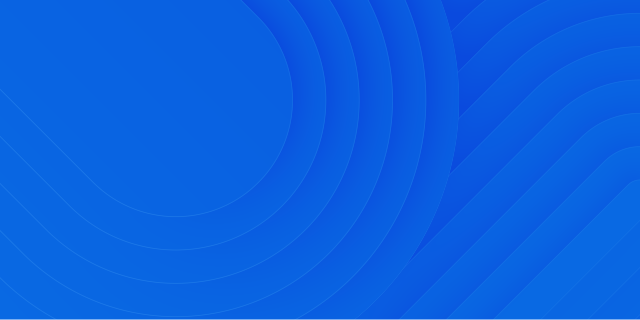
Give the GLSL for this background, as a Shadertoy shader.

```glsl
// Two nested sets of rounded diagonal bands in blue, with soft shadows and fine rims.

#define LIGHT_BLUE vec3(0.035, 0.42, 0.89)
#define DEEP_BLUE vec3(0.04, 0.29, 0.87)
#define RIM_BLUE vec3(0.18, 0.54, 0.93)
#define FOOT_BLUE vec3(0.70, 0.82, 0.97)
#define BAND_WIDTH 0.10417
#define LEFT_CENTER vec2(0.5495, 0.6875)
#define LEFT_CORE 0.3646
#define LEFT_OUTER 0.8854
#define RIGHT_CENTER vec2(2.0, 0.3854)
#define RIGHT_CORE 0.0521
#define RIM_WIDTH 0.003
#define RIM_STRENGTH 0.42

const float DIAGONAL = 0.70711;
const float FOOT_HEIGHT = 0.003;

// Offset from the nearest point of a ray that starts at the origin.
vec2 offsetFromRay(vec2 p, vec2 direction) {
    return p - direction * max(dot(p, direction), 0.0);
}

// How strongly an edge with this offset casts its shadow.
float shadowStrength(vec2 offset, vec2 direction) {
    float facing = 0.5 + 0.5 * dot(offset / max(length(offset), 1e-4), direction);
    return pow(max(facing, 0.0), 1.5);
}

// Shadow in each band: darkest beside the inner edge, gone at the outer one.
float bandShadow(float radius, float core, float pixel) {
    float band = (radius - core) / BAND_WIDTH;
    float t = band < 0.0 ? 1.0 : fract(band);
    return pow(1.0 - t, 1.5) * smoothstep(0.0, pixel / BAND_WIDTH, t);
}

// Thin light line on every band edge.
float rim(float radius, float core, float pixel) {
    float band = (radius - core) / BAND_WIDTH;
    float gap = abs(band - max(floor(band + 0.5), 0.0)) * BAND_WIDTH;
    return 1.0 - smoothstep(0.0, max(RIM_WIDTH, pixel), gap);
}

vec3 blueShade(float shade, float rimLight) {
    vec3 color = mix(LIGHT_BLUE, DEEP_BLUE, clamp(shade, 0.0, 1.0));
    return mix(color, RIM_BLUE, rimLight * RIM_STRENGTH);
}

void mainImage(out vec4 fragColor, in vec2 fragCoord) {
    vec2 p = fragCoord / iResolution.y;
    float pixel = 1.0 / iResolution.y;

    vec2 upRight = vec2(DIAGONAL);
    vec2 upLeft = vec2(-DIAGONAL, DIAGONAL);

    // Left bands run to the upper left, right bands to the lower left.
    vec2 leftOffset = offsetFromRay(p - LEFT_CENTER, upLeft);
    vec2 rightOffset = offsetFromRay(p - RIGHT_CENTER, -upRight);
    float leftRadius = length(leftOffset);
    float rightRadius = length(rightOffset);
    float leftCast = shadowStrength(leftOffset, vec2(0.85, 0.53));
    float rightCast = 0.25 + 0.75 * shadowStrength(rightOffset, upLeft);

    // Right set, darkened by the rim of the left set above it.
    float rightShade = 0.05 + 0.45 * min(rightRadius, 1.0)
        + 0.38 * rightCast * bandShadow(rightRadius, RIGHT_CORE, pixel);
    float outside = max(leftRadius - LEFT_OUTER, 0.0);
    rightShade += 0.5 * leftCast * exp(-outside / 0.1);
    float rightRim = 0.45 * rim(rightRadius, RIGHT_CORE, pixel);
    vec3 rightColor = blueShade(rightShade, rightRim);

    // Left set.
    float leftShade = 0.06 + 0.17 * (p.x + p.y)
        + 0.6 * leftCast * bandShadow(leftRadius, LEFT_CORE, pixel);
    float leftRim = rim(leftRadius, LEFT_CORE, pixel) * (1.0 - 0.5 * leftCast);
    vec3 leftColor = blueShade(leftShade, leftRim);

    float cover = 1.0 - smoothstep(-0.5 * pixel, 0.5 * pixel, leftRadius - LEFT_OUTER);
    vec3 color = mix(rightColor, leftColor, cover);

    // Pale line along the foot of the canvas.
    float foot = clamp((FOOT_HEIGHT - p.y) / pixel + 0.5, 0.0, 1.0);
    fragColor = vec4(mix(color, FOOT_BLUE, foot * 0.7), 1.0);
}
```
